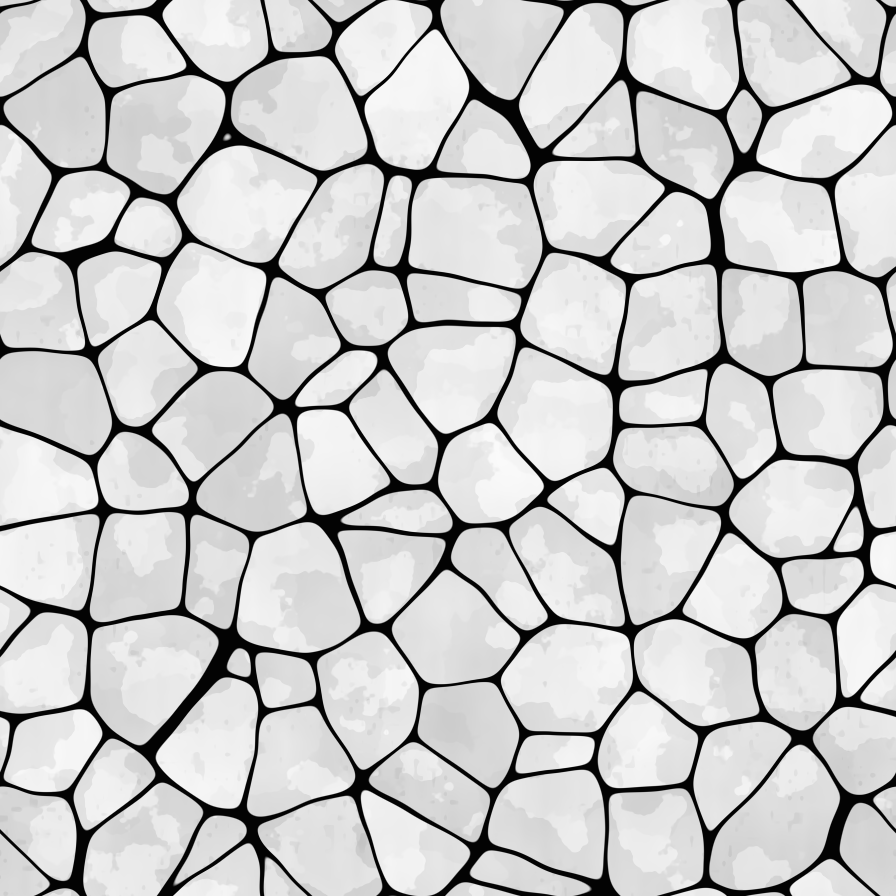
Write a Shadertoy shader that draws this texture.

```glsl
// Pale washed stones in irregular black joints, tiling in both directions.
// A wrapped, weighted Voronoi diagram gives the stones; a smooth minimum of the
// border distances rounds their corners, and layered noise paints the washes.

#define CELLS 10.0         // sites per side
#define JITTER 0.9         // site scatter within its square
#define SIZE_SPREAD 0.36   // weight range, makes large and small stones
#define ROUNDING 0.048     // corner rounding, in squares
#define JOINT 0.0022       // half width of a joint
#define SOFTNESS 0.0008    // half width of the joint edge blur
#define WOBBLE 0.0065      // waviness of the joints
#define WASH_LEVEL 0.615   // higher leaves fewer grey washes
#define WASH_DEPTH 0.066   // darkness of a wash
#define STONE_TONE 0.938
#define INK_TONE 0.01

vec2 hash2(vec2 p) {
    vec3 q = fract(p.xyx * vec3(0.1031, 0.1030, 0.0973));
    q += dot(q, q.yzx + 33.33);
    return fract((q.xx + q.yz) * q.zy);
}

// Value noise that wraps after a whole number of repeats
float noise(vec2 uv, vec2 repeats, float seed) {
    vec2 p = uv * repeats;
    vec2 i = floor(p), f = fract(p);
    f = f * f * (3.0 - 2.0 * f);
    vec2 lo = mod(i, repeats) + seed;
    vec2 hi = mod(i + 1.0, repeats) + seed;
    float bottom = mix(hash2(lo).x, hash2(vec2(hi.x, lo.y)).x, f.x);
    float top = mix(hash2(vec2(lo.x, hi.y)).x, hash2(hi).x, f.x);
    return mix(bottom, top, f.y);
}

float fbm(vec2 uv, float repeats, float seed) {
    float sum = 0.0, gain = 0.5;
    for (int octave = 0; octave < 5; octave++) {
        sum += gain * noise(uv, vec2(repeats), seed);
        repeats *= 2.0;
        seed += 17.0;
        gain *= 0.5;
    }
    return sum / 0.96875;
}

// Site position in xy, weight in z
vec3 site(vec2 cell) {
    vec2 id = mod(cell, CELLS);
    vec2 offset = 0.5 + JITTER * (hash2(id + 3.0) - 0.5);
    return vec3(cell + offset, SIZE_SPREAD * hash2(id + 71.0).x);
}

// Rounded distance to the stone border, in squares; also gives the stone id
float stoneDistance(vec2 p, out vec2 stoneId) {
    vec2 home = floor(p), nearestCell = home;
    vec3 nearest = vec3(0.0);
    float best = 1e5;
    for (int y = -2; y <= 2; y++)
    for (int x = -2; x <= 2; x++) {
        vec2 cell = home + vec2(x, y);
        vec3 s = site(cell);
        vec2 r = s.xy - p;
        float power = dot(r, r) - s.z;
        if (power < best) {
            best = power;
            nearest = s;
            nearestCell = cell;
        }
    }
    stoneId = mod(nearestCell, CELLS);

    float sum = 0.0;
    for (int y = -3; y <= 3; y++)
    for (int x = -3; x <= 3; x++) {
        if (x == 0 && y == 0) continue;
        vec2 cell = nearestCell + vec2(x, y);
        vec3 s = site(cell);
        vec2 r = s.xy - p;
        float gap = 0.5 * (dot(r, r) - s.z - best) / max(length(s.xy - nearest.xy), 0.01);
        // A few joints are much wider
        float wide = step(0.965, hash2(stoneId + mod(cell, CELLS) + 131.0).y);
        sum += exp(-(gap - 0.045 * wide) / ROUNDING);
    }
    return -ROUNDING * log(max(sum, 1e-30));
}

void mainImage(out vec4 fragColor, in vec2 fragCoord) {
    vec2 uv = fragCoord / iResolution.xy;

    // Stones with slightly wavy borders
    vec2 wave = vec2(noise(uv, vec2(26.0), 5.0), noise(uv, vec2(26.0), 47.0)) - 0.5;
    vec2 stoneId;
    float d = stoneDistance((uv + WOBBLE * wave) * CELLS, stoneId) / CELLS;

    // Each stone takes its own part of the wash noise
    vec2 q = uv + hash2(stoneId + 211.0);
    float rim = exp(-45.0 * max(d, 0.0));
    float stoneShade = hash2(stoneId + 307.0).y - 0.5;
    float cloud = fbm(q, 7.0, 23.0);

    // Crisp washes gather at the rim, a fainter layer lies inside
    float wash = fbm(q, 15.0, 61.0) + 0.22 * rim + 0.08 * stoneShade;
    float dark = smoothstep(WASH_LEVEL - 0.012, WASH_LEVEL + 0.012, wash);
    float faint = smoothstep(0.53, 0.56, fbm(q, 12.0, 97.0) + 0.05 * rim);

    // Small specks and upright brush streaks
    float specks = smoothstep(0.76, 0.9, noise(q, vec2(150.0, 110.0), 13.0))
                 * smoothstep(0.52, 0.68, noise(q, vec2(16.0), 31.0));
    float streaks = noise(q, vec2(90.0, 14.0), 41.0) - 0.5;

    float tone = STONE_TONE - 0.035 * stoneShade - 0.09 * (cloud - 0.5);
    tone -= WASH_DEPTH * dark * (0.7 + 0.6 * cloud) + 0.02 * faint;
    tone += 0.012 * streaks - 0.045 * specks;

    // Joints of uneven width
    float halfWidth = JOINT * (0.65 + 0.7 * noise(uv, vec2(18.0), 83.0));
    float blur = max(SOFTNESS, 0.6 / iResolution.y);
    float stone = smoothstep(halfWidth - blur, halfWidth + blur, d);
    fragColor = vec4(vec3(mix(INK_TONE, clamp(tone, 0.0, 1.0), stone)), 1.0);
}
```
